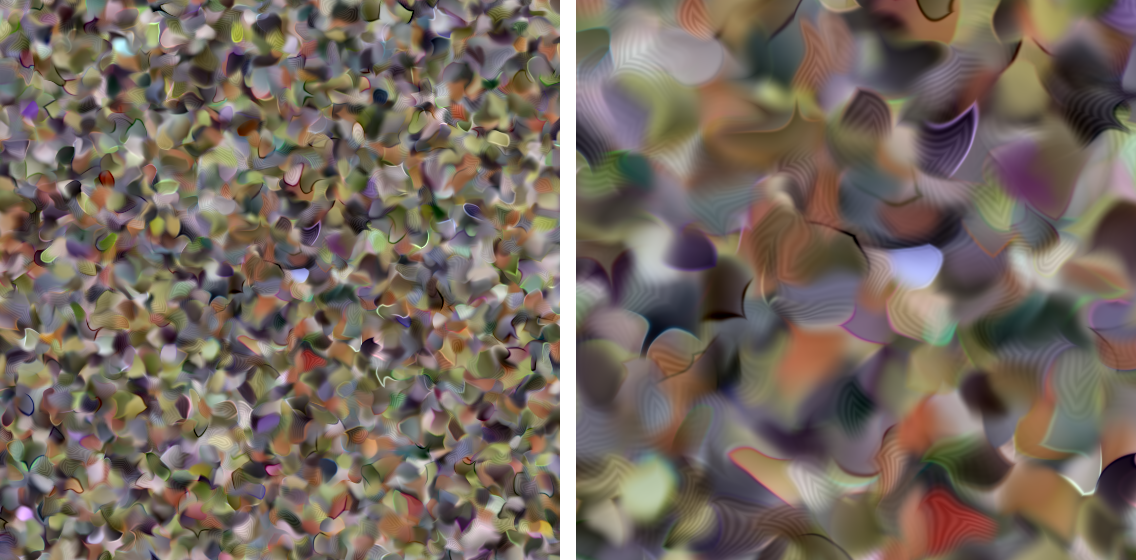
Left: the whole. Right: its middle third, enlarged.
A WebGL 2 fragment shader for this texture:

```glsl
#version 300 es
precision highp float;
// Dense collage of small curved petals with soft shading, crisp rims and fine ripples.

uniform vec2 u_resolution;
out vec4 fragColor;

const float TAU = 6.2831853;
const int LAYERS = 6;
const float CONTRAST = 1.18;
const vec3 MEAN_TONE = vec3(0.46, 0.425, 0.385);

// Three independent random values in 0..1 for a cell and a seed (PCG).
vec3 hash3(vec2 cell, int seed) {
    uvec3 v = uvec3(ivec3(ivec2(cell), seed));
    v = v * 1664525u + 1013904223u;
    v.x += v.y * v.z; v.y += v.z * v.x; v.z += v.x * v.y;
    v ^= v >> 16u;
    v.x += v.y * v.z; v.y += v.z * v.x; v.z += v.x * v.y;
    return vec3(v >> 8u) / 16777216.0;
}

// Smooth random colour field, centred on zero.
vec3 smoothNoise(vec2 p, int seed) {
    vec2 cell = floor(p), f = fract(p);
    f = f * f * (3.0 - 2.0 * f);
    vec3 low = mix(hash3(cell, seed), hash3(cell + vec2(1, 0), seed), f.x);
    vec3 high = mix(hash3(cell + vec2(0, 1), seed), hash3(cell + vec2(1, 1), seed), f.x);
    return mix(low, high, f.y) - 0.5;
}

vec2 rotate(vec2 p, float angle) {
    float c = cos(angle), s = sin(angle);
    return vec2(c * p.x - s * p.y, s * p.x + c * p.y);
}

// Weighted choice of a base colour.
vec3 pickTone(float pick) {
    if (pick < 0.24) return vec3(0.43, 0.42, 0.46);
    if (pick < 0.42) return vec3(0.37, 0.34, 0.24);
    if (pick < 0.59) return vec3(0.20, 0.17, 0.19);
    if (pick < 0.75) return vec3(0.70, 0.66, 0.66);
    if (pick < 0.89) return vec3(0.62, 0.60, 0.41);
    return vec3(0.59, 0.39, 0.28);
}

// Paints one petal; q is the offset from its centre in cell units.
vec3 paintPetal(vec3 under, vec2 q, vec2 cell, int seed, float scale, float pixel) {
    float radius2 = dot(q, q);
    if (radius2 >= 1.0) return under;
    vec3 shape = hash3(cell, seed + 1);
    vec3 style = hash3(cell, seed + 2);
    vec3 tint = 2.0 * hash3(cell, seed + 3) - 1.0;
    vec3 slope = hash3(cell, seed + 4) - 0.5;
    q = rotate(q, TAU * shape.x);

    // Two bowed edges meet in a point; the far side fades out.
    float bow = 3.0 * (shape.y - 0.5);
    float flank = 2.4 * (shape.z - 0.5);
    float inside = min(q.y + 0.28 - bow * q.x * q.x,
                       q.x + 0.42 - flank * q.y * q.y);
    float softness = max(mix(0.03, 0.34, style.x), pixel);
    float fade = 1.0 - smoothstep(0.08, 1.0, radius2);
    float cover = smoothstep(-softness, softness, inside) * fade;

    // Body colour with a linear shade; a few petals are vivid.
    float vivid = mix(0.06, 0.26, smoothstep(0.88, 1.0, shape.z));
    vec3 body = pickTone(style.y) + vivid * tint * abs(tint);
    body += 0.45 * (q.x * slope.x + q.y * slope.y) + 0.12 * q.y * slope.zxy;

    // Fine ripples follow the edge on some petals.
    float ripple = sin(inside / scale * 1400.0) * smoothstep(0.65, 1.0, style.z);
    body += 0.035 * ripple * (1.0 - smoothstep(0.1, 0.25, pixel));
    vec3 color = mix(under, body, cover * mix(0.6, 1.0, slope.x + 0.5));

    // Thin dark or bright rim with a coloured fringe.
    float rimWidth = max(0.05, pixel);
    float rim = exp(-inside * inside / (rimWidth * rimWidth)) * fade;
    float rimTone = 2.0 * slope.y;
    rimTone *= rimTone * rimTone;
    float crisp = 1.0 - smoothstep(0.06, 0.2, softness);
    return color + rim * crisp * (0.34 * rimTone + 0.13 * tint * abs(tint));
}

// One jittered grid of petals, painted in a fixed order.
vec3 paintLayer(vec3 under, vec2 p, int layer, float scale, float pixel) {
    vec2 g = p * scale;
    vec2 home = floor(g);
    int seed = 16 * layer;
    for (int y = -1; y <= 1; y++) {
        for (int x = -1; x <= 1; x++) {
            vec2 cell = home + vec2(x, y);
            vec2 center = cell + hash3(cell, seed).xy;
            under = paintPetal(under, g - center, cell, seed, scale, pixel);
        }
    }
    return under;
}

void main() {
    vec2 p = gl_FragCoord.xy / u_resolution.y;

    // Gentle bending makes the edges flow.
    vec2 bent = p + 0.020 * smoothNoise(p * 24.0, 201).xy;
    bent += 0.008 * smoothNoise(p * 55.0, 202).xy;

    vec3 color = MEAN_TONE + 0.2 * smoothNoise(p * 20.0, 203);
    for (int layer = 0; layer < LAYERS; layer++) {
        float scale = 15.0 * pow(1.2, float(layer));
        vec2 shifted = bent + 0.37 * float(layer);
        color = paintLayer(color, shifted, layer, scale, scale / u_resolution.y);
    }

    color = MEAN_TONE + CONTRAST * (color - MEAN_TONE);
    fragColor = vec4(clamp(color, 0.0, 1.0), 1.0);
}
```
